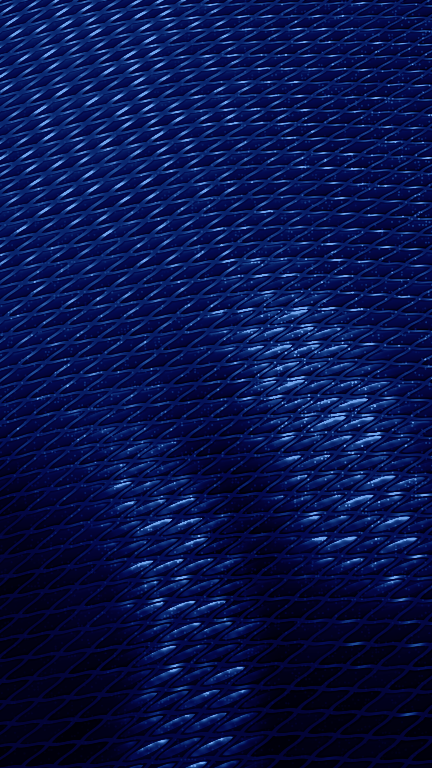
This texture is drawn by a WebGL 2 fragment shader. Its source:

```glsl
#version 300 es
precision highp float;
// Draped blue expanded-metal mesh: skewed cells in perspective, with glossy leaf-shaped glints on two folds.
uniform vec2 u_resolution;
out vec4 outColor;

#define ROW_HEIGHT 0.0295   // row spacing at the bottom, in canvas heights
#define ROW_SHRINK 0.0135   // loss of row spacing towards the top
#define COL_WIDTH 0.042     // column spacing at the bottom
#define COL_SHRINK 0.010    // loss of column spacing towards the top
#define SHEAR 0.80          // columns shifted per row
#define WIRE 0.072          // half width of a strand, in cells
#define TWIST 0.042         // S-curve of the strands, in cells
#define GRAIN 230.0         // speckle cells per canvas height
#define TAU 6.2831853

const vec3 BLACK = vec3(0.00, 0.00, 0.03);
const vec3 NIGHT = vec3(0.01, 0.01, 0.19);
const vec3 NAVY  = vec3(0.01, 0.04, 0.31);
const vec3 DENIM = vec3(0.04, 0.16, 0.44);
const vec3 STEEL = vec3(0.12, 0.30, 0.58);
const vec3 SHINE = vec3(0.44, 0.64, 0.92);

float hash(vec2 p) {
  p = fract(p * vec2(0.1031, 0.1137));
  p += dot(p, p.yx + 33.33);
  return fract((p.x + p.y) * p.x * 17.0);
}

// Six evenly spaced tones from black to highlight.
vec3 ramp(float tone) {
  float t = clamp(tone, 0.0, 1.0) * 5.0;
  vec3 c = mix(BLACK, NIGHT, clamp(t, 0.0, 1.0));
  c = mix(c, NAVY, clamp(t - 1.0, 0.0, 1.0));
  c = mix(c, DENIM, clamp(t - 2.0, 0.0, 1.0));
  c = mix(c, STEEL, clamp(t - 3.0, 0.0, 1.0));
  return mix(c, SHINE, clamp(t - 4.0, 0.0, 1.0));
}

float bell(float d, float width) {
  return exp(-d * d / (width * width));
}

// Mesh coordinates: x counts diagonal strands, y counts rows.
vec2 meshCoord(vec2 p) {
  float bend = p.x * (0.18 - 0.23 * p.x) * smoothstep(-0.3, 0.5, p.y);
  float y = p.y - bend + 0.002 * sin(9.0 * p.y + 14.0 * p.x);
  float row = -log(1.0 - ROW_SHRINK / ROW_HEIGHT * y) / ROW_SHRINK;
  float col = (p.x - 0.28) / (COL_WIDTH - COL_SHRINK * p.y) - SHEAR * row;
  vec2 q = vec2(col, row);
  return q + TWIST * sin(TAU * q.yx);
}

// Sparse round specks, one candidate per grain cell.
float specks(vec2 p) {
  vec2 id = floor(p);
  vec2 center = 0.3 + 0.4 * vec2(hash(id + 7.0), hash(id + 19.0));
  float dotMask = 1.0 - smoothstep(0.1, 0.5, length(fract(p) - center));
  return dotMask * smoothstep(0.72, 0.95, hash(id));
}

void main() {
  vec2 p = gl_FragCoord.xy / u_resolution.y;
  vec2 q = meshCoord(p);
  vec2 id = floor(q);
  vec2 f = fract(q) - 0.5;
  vec2 aa = fwidth(q) * 0.5;
  float vary = hash(id + 100.0);
  float varyRow = hash(vec2(id.x, floor(q.y + 0.5)) + 140.0);
  float varyDiagonal = hash(vec2(floor(q.x + 0.5), id.y) + 180.0);

  // Light over the cloth: two folds, a sheen at upper left, a shadow at lower left.
  float foldA = bell(p.x - 0.24 - 0.25 * p.y + p.y * p.y, 0.085)
              * (1.0 - 0.9 * smoothstep(0.24, 0.60, p.y));
  float foldB = bell(p.x - 0.515 + 0.4 * p.y * p.y, 0.105)
              * smoothstep(0.14, 0.34, p.y) * (1.0 - smoothstep(0.46, 0.78, p.y));
  float folds = max(foldA, foldB);
  float sheen = bell(length((p - vec2(0.10, 0.93)) * vec2(1.0, 0.75)), 0.30);
  float shadow = (1.0 - smoothstep(0.07, 0.17, p.x + 0.2 * p.y))
               * (1.0 - smoothstep(0.30, 0.46, p.y));
  float ambient = smoothstep(-0.05, 0.66, p.y) * (1.0 - 0.7 * shadow);
  float valley = bell(p.x - 0.36 + 0.2 * p.y, 0.07) * bell(p.y - 0.3, 0.2);

  // Dark gaps with soft shading across each cell.
  float tone = 0.04 + 0.27 * ambient + 0.13 * sheen + 0.08 * folds - 0.10 * valley;
  tone += 0.22 * ambient * (f.y - 0.3 * f.x) + 0.08 * (vary - 0.5);

  // Strands, thicker beneath the sheen, each shading the gap beside it.
  vec2 wireDist = 0.5 - abs(f);
  vec2 halfWidth = vec2(WIRE) + sheen * vec2(0.07, 0.03);
  vec2 wire = 1.0 - smoothstep(halfWidth - aa, halfWidth + aa, wireDist);
  vec2 seam = 1.0 - smoothstep(halfWidth, halfWidth + 0.16, wireDist);
  tone -= 0.15 * max(seam.x, seam.y) * (0.3 + ambient);

  // Leaf-shaped reflections inside the cells on the folds.
  float along = f.x + f.y;
  float across = abs(f.x - f.y);
  float leafEdge = 0.46 * (1.0 - along * along * 1.9) - across;
  float leaf = smoothstep(0.0, 0.10, leafEdge);
  float mottled = 0.8 + 0.2 * sin(310.0 * p.x + 5.0 * vary) * sin(380.0 * p.y + 9.0 * vary);
  float rim = smoothstep(-0.05, 0.28, f.y - 0.4 * f.x);
  float gloss = smoothstep(0.18, 0.72, folds) * (0.6 + 0.4 * vary);
  tone += leaf * gloss * mottled * (0.42 + 0.52 * rim);

  // Thin glints just below the upper edge of some cells.
  float edgeGlint = bell(f.y - 0.31, 0.07) * smoothstep(0.42, 0.25, abs(f.x + 0.08) * 1.0 + 0.0);
  edgeGlint *= smoothstep(0.3, 0.9, vary) * (0.12 + 0.6 * smoothstep(0.05, 0.4, folds));
  tone += edgeGlint * (0.25 + 0.65 * ambient) * 0.7;

  // Each strand catches light between its joints.
  vec2 dash = pow(0.5 + 0.5 * cos(TAU * f.yx), vec2(1.6));
  dash *= 0.55 + 0.9 * vec2(varyDiagonal, varyRow);
  float rightLight = smoothstep(0.12, 0.42, p.x) * smoothstep(0.38, 0.75, p.y);
  float lowerRight = smoothstep(0.36, 0.5, p.x) * (1.0 - smoothstep(0.3, 0.5, p.y));
  float glint = smoothstep(0.4, 1.0, varyRow) * max(folds, 0.8 * lowerRight);
  float wireBase = 0.23 + 0.27 * ambient + 0.10 * sheen + 0.08 * folds - 0.06 * valley;
  float diagonalTone = wireBase + dash.x * (0.16 * ambient + 0.28 * sheen + 0.10 * folds);
  float rowTone = wireBase + dash.y * (0.16 * ambient + 0.12 * sheen + 0.20 * rightLight + 0.50 * glint);
  tone = mix(tone, diagonalTone, wire.x);
  tone = mix(tone, max(rowTone, diagonalTone * wire.x), wire.y);

  // Fine dust, strongest around the folds.
  float dust = specks(p * GRAIN);
  tone += dust * (0.06 + 0.34 * ambient * (1.0 - sheen) + 0.12 * folds);

  outColor = vec4(ramp(tone), 1.0);
}
```
